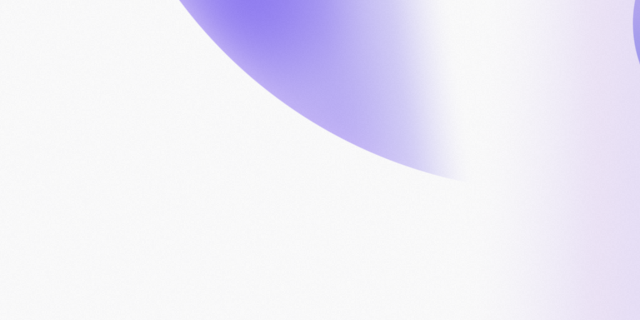
Give the GLSL for this background, as a Shadertoy shader.

```glsl
// Soft violet disc on off-white paper: its curved lower rim is crisp, while
// its right side dissolves into mist. A lavender wash fills the right margin,
// where a small second disc peeks in. Fine hashed grain covers everything.

#define DISC_CENTER vec2(1.7505, 1.8839)
#define DISC_RADIUS 1.4828
#define SIDE_CENTER vec2(2.3555, 0.927)
#define SIDE_RADIUS 0.3776
#define HOT_SPOT vec2(0.77, 1.01)
#define FADE_SLANT 0.14
#define RIM_WIDTH 0.06
#define GRAIN_CELLS 256.0
#define GRAIN_AMOUNT 0.010

const vec3 PAPER = vec3(0.974, 0.974, 0.976);
const vec3 LAVENDER = vec3(0.900, 0.868, 0.960);
const vec3 BLUSH = vec3(0.922, 0.875, 0.950);
const vec3 VIOLET = vec3(0.560, 0.485, 0.940);
const vec3 LILAC = vec3(0.715, 0.670, 0.950);
const vec3 RIM_GLOW = vec3(0.765, 0.705, 0.962);
const vec3 MIST = vec3(0.845, 0.830, 0.962);
const vec3 SIDE_TOP = vec3(0.690, 0.640, 0.930);
const vec3 SIDE_LOW = vec3(0.630, 0.600, 0.925);

float hash(vec2 cell) {
    vec3 q = fract(vec3(cell.xyx) * 0.1031);
    q += dot(q, q.yzx + 33.33);
    return fract((q.x + q.y) * q.z);
}

// Coverage of a shape from its signed distance, smoothed over about a pixel.
float coverage(float dist) {
    float pixel = 1.0 / iResolution.y;
    return 1.0 - smoothstep(-pixel, pixel, dist);
}

float circle(vec2 p, vec2 center, float radius) {
    return length(p - center) - radius;
}

// Paper with the lavender wash growing toward the right.
vec3 background(vec2 p) {
    float start = mix(1.43, 1.50, p.y);
    vec3 color = mix(PAPER, LAVENDER, smoothstep(start, 2.04, p.x));
    float band = (p.x - 1.87) / 0.07;
    return mix(color, BLUSH, 0.35 * exp(-band * band));
}

// Disc body: dark core, light rim, then paler toward the right.
vec3 discColor(vec2 p, float dist, float across) {
    vec3 color = mix(VIOLET, LILAC, smoothstep(0.0, 0.42, distance(p, HOT_SPOT)));
    color = mix(color, RIM_GLOW, 0.8 * exp(min(dist, 0.0) / RIM_WIDTH));
    return mix(color, MIST, smoothstep(0.98, 1.32, across));
}

void mainImage(out vec4 fragColor, in vec2 fragCoord) {
    vec2 p = fragCoord / iResolution.y;
    vec3 color = background(p);

    // Large disc, fading along a slightly slanted vertical line
    float discDist = circle(p, DISC_CENTER, DISC_RADIUS);
    float across = p.x - FADE_SLANT * (1.0 - p.y);
    float opacity = 1.0 - smoothstep(1.20, 1.41, across);
    color = mix(color, discColor(p, discDist, across), coverage(discDist) * opacity);

    // Small disc at the right margin
    float sideDist = circle(p, SIDE_CENTER, SIDE_RADIUS);
    vec3 sideColor = mix(SIDE_LOW, SIDE_TOP, smoothstep(0.80, 1.0, p.y));
    color = mix(color, sideColor, coverage(sideDist));

    // Paper grain
    color += GRAIN_AMOUNT * (hash(floor(p * GRAIN_CELLS)) - 0.5);
    fragColor = vec4(clamp(color, 0.0, 1.0), 1.0);
}
```
